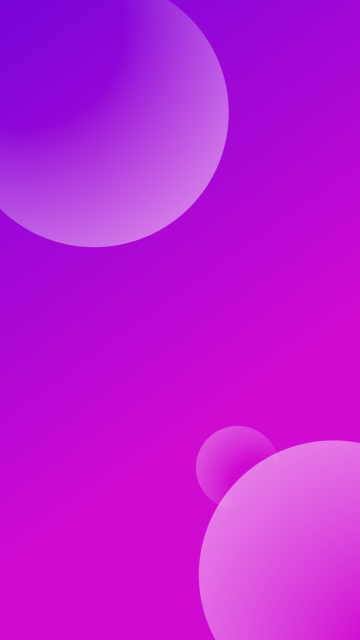
This background is drawn by a Shadertoy shader. Its source:

```glsl
// Diagonal violet-to-magenta gradient with three translucent white discs.
// Each disc is a smooth-edged circle whose opacity grows with distance from
// an off-centre clear spot. Units: canvas width = 1, origin at lower left.

#define VIOLET vec3(0.47, 0.02, 0.85)
#define MAGENTA vec3(0.81, 0.04, 0.82)
#define GRADIENT_AXIS vec2(0.454, -0.634)
#define GLASS_TINT vec3(1.0)
#define LARGE_RADIUS 0.3738
#define SMALL_RADIUS 0.1157
#define LARGE_OPACITY 0.46
#define SMALL_OPACITY 0.30
#define FADE_CURVE 0.85

// Antialiased coverage of a disc
float discMask(vec2 p, vec2 centre, float radius) {
    float pixel = 1.0 / iResolution.x;
    return 1.0 - smoothstep(-0.75 * pixel, 0.75 * pixel, length(p - centre) - radius);
}

// Opacity ramp from 0 at fade.x to 1 at fade.y, measured from the clear spot
float glassFade(vec2 p, vec2 clearSpot, vec2 fade) {
    float t = clamp((length(p - clearSpot) - fade.x) / (fade.y - fade.x), 0.0, 1.0);
    return pow(t, FADE_CURVE);
}

// Lay one translucent disc over the colour below
vec3 addDisc(vec3 below, vec2 p, vec2 centre, float radius,
             vec2 clearSpot, vec2 fade, float opacity) {
    float alpha = opacity * discMask(p, centre, radius) * glassFade(p, clearSpot, fade);
    return mix(below, GLASS_TINT, alpha);
}

void mainImage(out vec4 fragColor, in vec2 fragCoord) {
    vec2 p = fragCoord / iResolution.x;
    vec2 topLeft = vec2(0.0, iResolution.y / iResolution.x);

    // Background
    float t = clamp(dot(p - topLeft, GRADIENT_AXIS), 0.0, 1.0);
    vec3 colour = mix(VIOLET, MAGENTA, t);

    // Upper left disc
    colour = addDisc(colour, p, vec2(0.2616, 1.465), LARGE_RADIUS,
                     vec2(0.058, 1.708), vec2(0.29, 0.69), LARGE_OPACITY);

    // Small disc, then the lower right disc in front of it
    colour = addDisc(colour, p, vec2(0.660, 0.479), SMALL_RADIUS,
                     vec2(0.718, 0.424), vec2(0.08, 0.195), SMALL_OPACITY);
    colour = addDisc(colour, p, vec2(0.926, 0.1806), LARGE_RADIUS,
                     vec2(1.118, -0.0625), vec2(0.12, 0.67), LARGE_OPACITY);

    fragColor = vec4(colour, 1.0);
}
```
